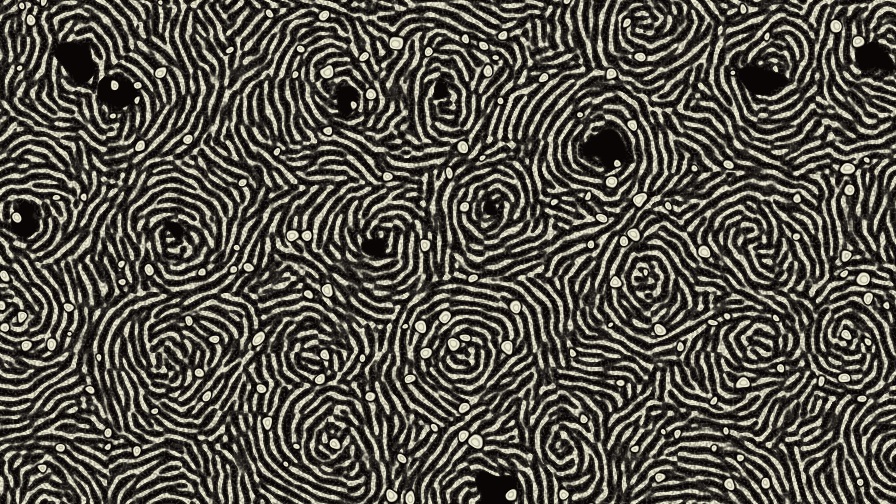
Write a WebGL 1 fragment shader that draws this pattern.

```glsl
precision highp float;
// Cream labyrinth of broken, wandering ridges on near-black, with dark pits and pale beads.
// Oriented wave packets follow rings around scattered centres; patches of phase and angle
// disorder break them into branches and dots. Beads, pits and fine grain lie on top.

uniform vec2 u_resolution;

#define RIDGE_FREQ 49.0     // ridges per canvas height
#define PACKET_CELL 0.030   // spacing of wave packets
#define RING_CELL 0.29      // spacing of ring centres
#define RING_WARP 0.05      // bending of the rings
#define JITTER 5.6          // phase disorder of the wildest patches, in radians
#define RIDGE_LEVEL 0.50    // higher gives thinner ridges
#define BREAKUP 0.95        // variation of ridge width
#define PIT_SHARE 0.4       // share of ring centres with a pit
#define BEAD_CELL 0.056     // spacing of bead sites
#define BEAD_SHARE 0.30     // share of sites holding a bead
#define GRAIN_FREQ 210.0    // speckles per canvas height
#define DUST 0.42           // strength of speckles in the grooves

const float TAU = 6.2831853;
const vec3 INK = vec3(0.035, 0.02, 0.02);
const vec3 CREAM = vec3(0.93, 0.92, 0.82);

vec3 hash3(vec2 p) {
  vec3 h = fract(p.xyx * vec3(0.1031, 0.1030, 0.0973));
  h += dot(h, h.yxz + 33.33);
  return fract((h.xxy + h.yzz) * h.zyx);
}

float cornerSlope(vec2 cell, vec2 offset) {
  float angle = TAU * hash3(cell + 71.0).x;
  return dot(vec2(cos(angle), sin(angle)), offset);
}

float gradientNoise(vec2 p) {
  vec2 i = floor(p), f = fract(p);
  vec2 u = f * f * f * (f * (f * 6.0 - 15.0) + 10.0);
  vec2 e = vec2(1.0, 0.0);
  return mix(mix(cornerSlope(i, f), cornerSlope(i + e, f - e), u.x),
             mix(cornerSlope(i + e.yx, f - e.yx), cornerSlope(i + 1.0, f - 1.0), u.x), u.y);
}

vec2 warp(vec2 p, float freq) {
  return vec2(gradientNoise(p * freq), gradientNoise(p * freq + 43.7));
}

// Offset from the dominant ring centre (xy) and its random value (z).
vec3 ringCentre(vec2 p) {
  vec2 home = floor(p / RING_CELL);
  vec3 best = vec3(0.0);
  float nearest = 1e3;
  for (int y = -1; y <= 1; y++) {
    for (int x = -1; x <= 1; x++) {
      vec2 cell = home + vec2(x, y);
      vec3 h = hash3(cell + 17.0);
      vec2 offset = p - (cell + 0.1 + 0.8 * h.xy) * RING_CELL;
      float reach = length(offset) / (0.85 + 0.35 * h.z);
      if (reach < nearest) {
        nearest = reach;
        best = vec3(offset, h.z);
      }
    }
  }
  return best;
}

// Sum of wave packets, partly normalised so ridges keep an even strength.
float ridges(vec2 p) {
  vec2 home = floor(p / PACKET_CELL);
  vec2 wave = vec2(0.0);
  float total = 0.0;
  for (int y = -1; y <= 1; y++) {
    for (int x = -1; x <= 1; x++) {
      vec2 cell = home + vec2(x, y);
      vec3 h = hash3(cell + 131.0);
      vec2 q = (cell + 0.25 + 0.5 * h.xy) * PACKET_CELL;
      vec2 away = p - q;
      float fall = max(0.0, 1.0 - dot(away, away) / pow(1.25 * PACKET_CELL, 2.0));
      float weight = fall * fall;
      vec2 ring = ringCentre(q + RING_WARP * warp(q, 5.0)).xy;
      float radius = length(ring) + 1e-4;
      float chaos = smoothstep(-0.3, 0.3, gradientNoise(q * 5.5 + 9.0));
      float turn = mix(0.7, 2.6, chaos) * gradientNoise(q * 9.0 + 23.0);
      vec2 across = mat2(cos(turn), sin(turn), -sin(turn), cos(turn)) * ring / radius;
      float phase = TAU * RIDGE_FREQ * (radius + dot(across, away))
                  + JITTER * mix(0.35, 1.0, chaos) * (h.z - 0.5);
      wave += weight * vec2(cos(phase), sin(phase));
      total += weight;
    }
  }
  return wave.x / (0.75 * length(wave) + 0.17 * total + 1e-4);
}

// Signed distance to the nearest irregular bead; sites gather in clusters.
float beads(vec2 p) {
  p += 0.009 * warp(p, 34.0);
  vec2 home = floor(p / BEAD_CELL);
  float d = 1.0;
  for (int y = -1; y <= 1; y++) {
    for (int x = -1; x <= 1; x++) {
      vec2 cell = home + vec2(x, y);
      vec3 h = hash3(cell + 211.0);
      vec2 centre = (cell + h.xy) * BEAD_CELL;
      float size = mix(0.005, 0.0115, fract(h.z * 37.0));
      float share = BEAD_SHARE * (1.0 + 1.8 * gradientNoise(cell * 0.37));
      if (h.z < share) d = min(d, length(p - centre) - size);
    }
  }
  return d;
}

void main() {
  float px = 1.0 / u_resolution.y;
  vec2 p = gl_FragCoord.xy * px + 3.0;
  float grain = gradientNoise(p * GRAIN_FREQ);

  // Ridges, cut away inside the pits
  float height = ridges(p) + BREAKUP * gradientNoise(p * 38.0);
  vec3 ring = ringCentre(p + 0.04 * warp(p, 17.0));
  float pitRadius = step(fract(ring.z * 53.0), PIT_SHARE) * mix(0.015, 0.042, ring.z);
  float outside = smoothstep(-0.004, 0.006, length(ring.xy) - pitRadius);
  height = mix(-1.6, height, outside);
  float soft = clamp(0.55 * TAU * RIDGE_FREQ * px, 0.12, 0.65);
  float light = smoothstep(RIDGE_LEVEL - soft, RIDGE_LEVEL + soft, height);

  // Speckled ridges, a dusty skirt and faint dust in the grooves
  light *= 0.87 + 0.6 * grain;
  float skirt = 0.13 * smoothstep(-0.9, 0.1, height);
  light += (skirt + DUST * outside * max(grain, 0.0)) * (1.0 - light);

  // Beads with a dark moat and a faint inner ring
  float d = beads(p);
  light *= smoothstep(0.001, 0.007, d);
  float bead = 1.0 - smoothstep(-0.8 * px, 0.8 * px, d);
  float innerRing = 1.0 - smoothstep(0.0004, 0.0004 + px, abs(d + 0.005));
  light = mix(light, 1.04 - 0.25 * innerRing, bead);

  gl_FragColor = vec4(mix(INK, CREAM, clamp(light, 0.0, 1.0)), 1.0);
}
```
